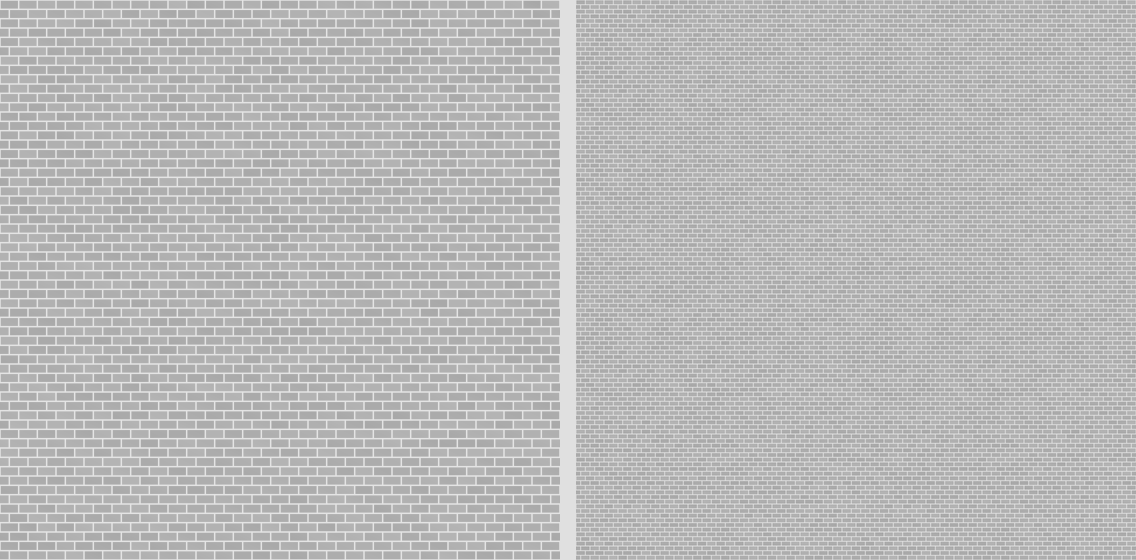
Left, the tile; right, the same tile 2 across and 2 down.
Reproduce this pattern procedurally as a three.js fragment shader.

```glsl
// Grey brick wall in running bond with thin pale mortar joints.
// A staggered grid gives the bricks; box-filtered lines draw the joints,
// and a hash that wraps with the grid gives each brick its own shade.

varying vec2 vUv;

const vec2 BRICKS = vec2(30.0, 60.0);   // whole repeats across and up
const float JOINT = 0.16;               // joint width, in course heights
const vec3 BRICK_COLOR = vec3(0.685);
const vec3 MORTAR_COLOR = vec3(0.895);
const float SHADE_RANGE = 0.042;        // spread between darkest and palest brick
const float SLOPE_RANGE = 0.012;        // faint gradient inside a brick

float hash(vec2 p) {
  vec3 q = fract(p.xyx * vec3(0.1031, 0.1030, 0.0973));
  q += dot(q, q.yzx + 33.33);
  return fract((q.x + q.y) * q.z);
}

// Share of a pixel covered by a line, given the distance to its centre.
float lineCoverage(float dist, float width, float pixel) {
  float high = min(dist + 0.5 * pixel, 0.5 * width);
  float low = max(dist - 0.5 * pixel, -0.5 * width);
  return clamp((high - low) / pixel, 0.0, 1.0);
}

void main() {
  // Staggered grid, measured in bricks
  vec2 grid = vUv * BRICKS;
  vec2 pixel = max(fwidth(grid), vec2(0.00001));
  float course = floor(grid.y);
  grid.x += 0.5 * (1.0 - mod(course, 2.0));
  vec2 local = fract(grid);
  vec2 brick = mod(floor(grid), BRICKS);

  // Brick face: own shade and a soft diagonal gradient
  float shade = (hash(brick + 7.0) - 0.5) * SHADE_RANGE;
  float slope = (hash(brick + 91.0) - 0.5) * 2.0 * SLOPE_RANGE;
  vec3 face = BRICK_COLOR + shade + slope * (local.x + local.y - 1.0);

  // Mortar joints, equally wide both ways
  float aspect = BRICKS.x / BRICKS.y;
  vec2 dist = min(local, 1.0 - local);
  float upright = lineCoverage(dist.x, JOINT * aspect, pixel.x);
  float bed = lineCoverage(dist.y, JOINT, pixel.y);
  float mortar = 1.0 - (1.0 - upright) * (1.0 - bed);

  gl_FragColor = vec4(mix(face, MORTAR_COLOR, mortar), 1.0);
}
```
